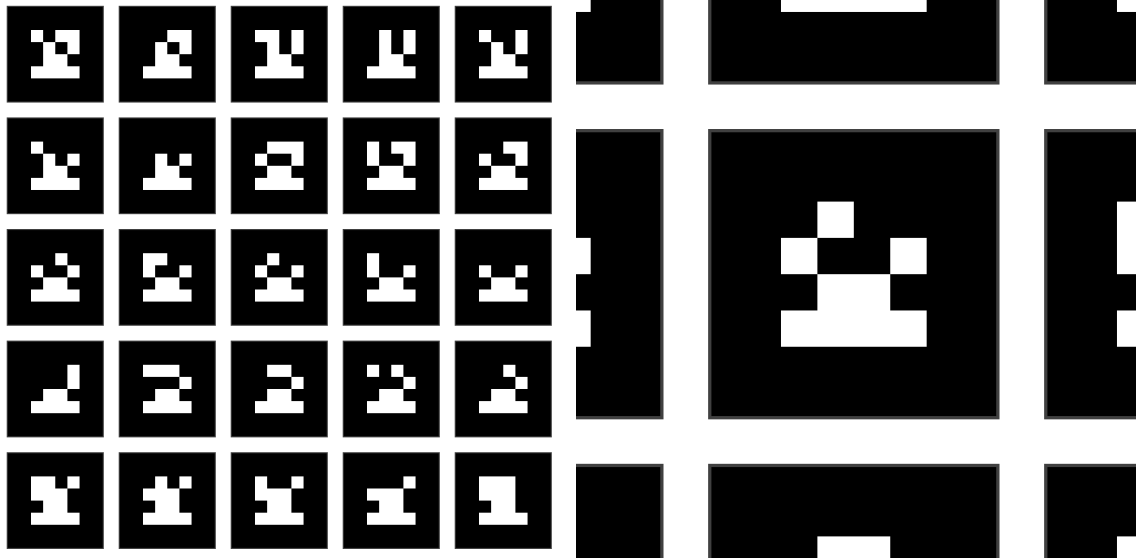
Left, the full canvas; right, a detail of the centre.
Give the GLSL for this pattern, as a WebGL 1 fragment shader.

```glsl
precision highp float;

// Five by five black tiles on white, each holding a 4x4 block of white squares.
// Each block spells a 16-bit number, lowest bit at the upper left; the number
// falls steadily along the rows and down the sheet.
uniform vec2 u_resolution;

// Number on a tile; column counts from the left, row from the top.
float tileNumber(vec2 tile) {
  return 62976.0 + floor(173.46 - 1.04 * tile.x - 12.4 * tile.y);
}

// 1.0 where the square at (column, row from the bottom) is lit.
float litSquare(vec2 square, float number) {
  vec2 inside = step(0.0, square) * step(square, vec2(3.0));
  float place = square.x + 4.0 * (3.0 - square.y);
  float bit = mod(floor((number + 0.5) / exp2(place)), 2.0);
  return bit * inside.x * inside.y;
}

// Smoothed coverage of a centred box.
float boxCover(vec2 p, float halfSize, vec2 pixel) {
  vec2 cover = clamp((halfSize - abs(p)) / pixel + 0.5, 0.0, 1.0);
  return cover.x * cover.y;
}

// Blends the four squares around the nearest corner over one pixel.
float glyphCover(vec2 p, float number, vec2 pixel) {
  vec2 corner = floor(p + 0.5);
  vec2 w = clamp((p - corner) / pixel + 0.5, 0.0, 1.0);
  float below = mix(litSquare(corner - 1.0, number),
                    litSquare(corner - vec2(0.0, 1.0), number), w.x);
  float above = mix(litSquare(corner - vec2(1.0, 0.0), number),
                    litSquare(corner, number), w.x);
  return mix(below, above, w.y);
}

void main() {
  // Wrapping tile grid, set slightly left of and above centre
  vec2 grid = gl_FragCoord.xy / u_resolution * 5.0 + vec2(0.0065, -0.0144);
  vec2 tile = mod(floor(grid), 5.0);
  tile.y = 4.0 - tile.y;

  // Local units: one glyph square, eight of them across a tile
  float squareSize = 0.1084;
  vec2 p = (fract(grid) - 0.5) / squareSize;
  vec2 pixel = 5.0 / (u_resolution * squareSize);

  // White gutter, thin grey rim, black face, white glyph
  float shade = mix(1.0, 0.25, boxCover(p, 4.0, pixel));
  shade = mix(shade, 0.0, boxCover(p, 3.91, pixel));
  shade = mix(shade, 1.0, glyphCover(p + 2.0, tileNumber(tile), pixel));

  gl_FragColor = vec4(vec3(shade), 1.0);
}
```
